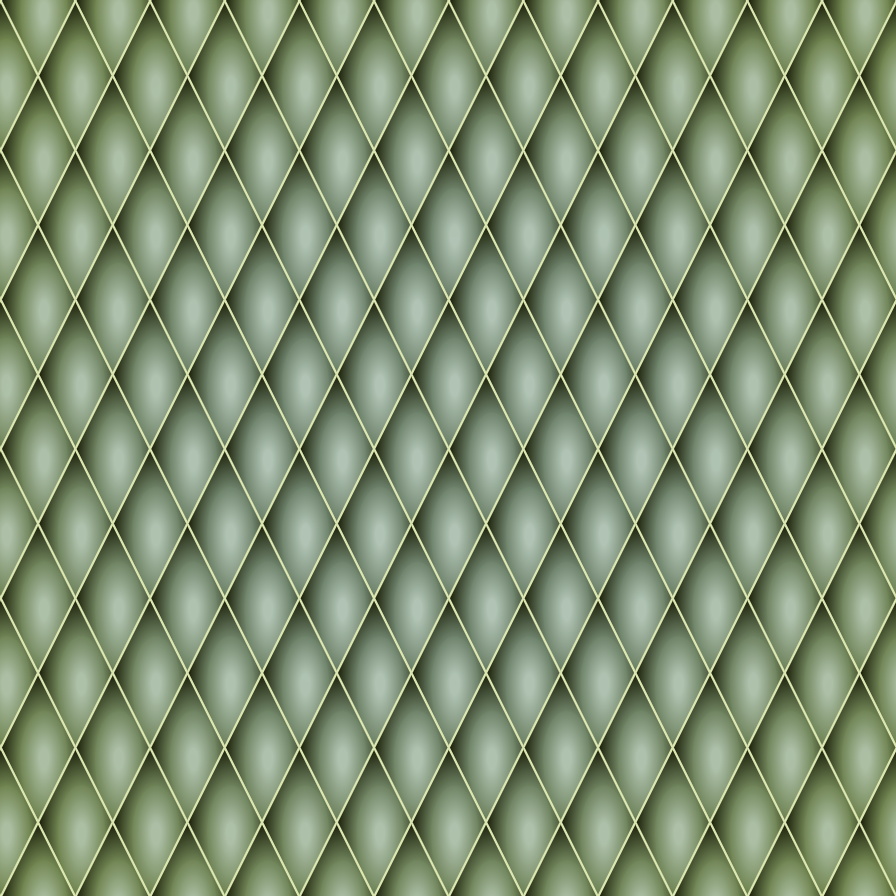
Give the GLSL for this pattern, as a WebGL 2 fragment shader.

```glsl
#version 300 es
precision highp float;
// A quilted lattice of tall diamonds, 12 across and 6 down, with thin pale seams.
// Two families of diagonals give the cells; each cell is shaded by its distance
// from an off-centre highlight, and the greys turn olive towards the canvas rim.

uniform vec2 u_resolution;
out vec4 fragColor;

const vec2 REPEATS = vec2(12.0, 6.0);
const vec2 LATTICE_SHIFT = vec2(0.0008, -0.001);
const vec2 HIGHLIGHT = vec2(0.08, -0.07);
const float SEAM_WIDTH = 0.0025;

const vec3 SEAM = vec3(0.86, 0.90, 0.69);
const vec3 SHADOW = vec3(0.12, 0.14, 0.05);
const vec3 MID_GREY = vec3(0.43, 0.51, 0.42);
const vec3 MID_OLIVE = vec3(0.44, 0.52, 0.31);
const vec3 LIGHT_GREY = vec3(0.69, 0.765, 0.705);
const vec3 LIGHT_OLIVE = vec3(0.67, 0.745, 0.63);

// Linear ramp from 0 at a to 1 at b
float ramp(float a, float b, float x) {
  return clamp((x - a) / (b - a), 0.0, 1.0);
}

// Diagonal coordinates: both are whole numbers where seams cross
vec2 diagonals(vec2 uv) {
  vec2 p = (uv - LATTICE_SHIFT) * REPEATS;
  return vec2(p.x + p.y, p.x - p.y);
}

// Position inside a diamond, each axis from -0.5 to 0.5
vec2 cellPosition(vec2 diag) {
  vec2 f = fract(diag) - 0.5;
  return 0.5 * vec2(f.x + f.y, f.x - f.y);
}

// Canvas distance to the nearest seam
float seamDistance(vec2 diag) {
  vec2 d = abs(fract(diag + 0.5) - 0.5);
  return min(d.x, d.y) / length(REPEATS);
}

// Padded shading: slow falloff below the highlight, deep shadow above it
vec3 cushion(vec2 cell, float rim) {
  vec2 q = cell - HIGHLIGHT;
  q.y *= mix(0.78, 1.0, smoothstep(-0.1, 0.1, q.y));
  float r = length(q);
  vec3 light = mix(LIGHT_GREY, LIGHT_OLIVE, rim);
  vec3 mid = mix(MID_GREY, MID_OLIVE, rim);
  vec3 color = mix(light, mid, ramp(0.06, 0.32, r));
  return mix(color, SHADOW, ramp(0.31, 0.56, r));
}

void main() {
  vec2 uv = gl_FragCoord.xy / u_resolution;
  float pixel = 1.0 / min(u_resolution.x, u_resolution.y);
  vec2 diag = diagonals(uv);

  // Olive tint grows towards the rim
  float rim = smoothstep(0.2, 0.7, length(uv - 0.5));
  vec3 color = cushion(cellPosition(diag), rim);

  // Seams with smoothed edges
  float halfWidth = 0.5 * SEAM_WIDTH;
  float seam = 1.0 - ramp(halfWidth - 0.5 * pixel, halfWidth + 0.5 * pixel, seamDistance(diag));
  fragColor = vec4(mix(color, SEAM, seam), 1.0);
}
```
